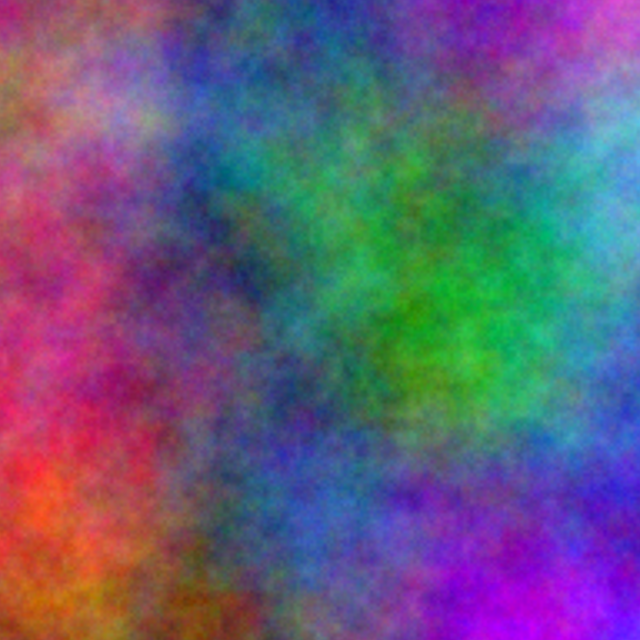
Give the GLSL for this texture, as a WebGL 2 fragment shader.

```glsl
#version 300 es
precision highp float;

uniform vec2 u_resolution;
out vec4 fragColor;

// Three independent random values per lattice cell
vec3 hash3(vec2 cell) {
    vec3 q = fract(cell.xyx * vec3(0.1031, 0.1030, 0.0973));
    q += dot(q, q.yxz + 33.33);
    return fract((q.xxy + q.yzz) * q.zyx);
}

vec3 valueNoise(vec2 p) {
    vec2 cell = floor(p);
    vec2 f = fract(p);
    f = f * f * (3.0 - 2.0 * f);
    vec3 bottom = mix(hash3(cell), hash3(cell + vec2(1, 0)), f.x);
    vec3 top = mix(hash3(cell + vec2(0, 1)), hash3(cell + vec2(1, 1)), f.x);
    return mix(bottom, top, f.y);
}

// Signed cloud detail, separate in each colour channel
vec3 clouds(vec2 uv) {
    vec3 sum = vec3(0.0);
    float amplitude = 0.20;
    float frequency = 6.0;
    for (int octave = 0; octave < 6; octave++) {
        sum += amplitude * (valueNoise(uv * frequency + 17.3 * float(octave)) - 0.5);
        amplitude *= 0.79;
        frequency *= 2.0;
    }
    return sum;
}

float glow(vec2 uv, vec2 center, float radius) {
    vec2 d = (uv - center) / radius;
    return exp(-dot(d, d));
}

// Broad drifts of each primary
float redDrift(vec2 uv) {
    return 0.16 + 0.54 * smoothstep(0.46, 0.04, uv.x)
        + 0.18 * glow(uv, vec2(0.15, 0.28), 0.20)
        + 0.56 * glow(uv, vec2(0.82, 0.00), 0.27)
        + 0.55 * glow(uv, vec2(1.00, 1.00), 0.22)
        + 0.20 * glow(uv, vec2(0.74, 0.92), 0.18);
}

float greenDrift(vec2 uv) {
    return 0.27 + 0.46 * glow(uv, vec2(0.76, 0.48), 0.20)
        + 0.27 * glow(uv, vec2(0.53, 0.75), 0.20)
        + 0.42 * glow(uv, vec2(1.02, 0.72), 0.20)
        + 0.14 * glow(uv, vec2(0.15, 0.80), 0.20)
        + 0.12 * glow(uv, vec2(0.00, 0.05), 0.20)
        - 0.20 * glow(uv, vec2(0.85, 0.00), 0.25)
        - 0.24 * glow(uv, vec2(0.70, 1.00), 0.20)
        - 0.08 * glow(uv, vec2(0.12, 0.40), 0.25);
}

float blueDrift(vec2 uv) {
    return 0.32 + 0.44 * smoothstep(0.60, 1.0, uv.x)
        + 0.26 * glow(uv, vec2(0.55, 1.05), 0.25)
        + 0.24 * glow(uv, vec2(0.20, 0.85), 0.25)
        + 0.28 * glow(uv, vec2(0.48, 0.22), 0.18)
        + 0.30 * glow(uv, vec2(0.75, 0.00), 0.25)
        + 0.20 * glow(uv, vec2(0.00, 0.42), 0.15)
        - 0.24 * glow(uv, vec2(0.12, 0.13), 0.25)
        - 0.20 * glow(uv, vec2(0.72, 0.48), 0.18);
}

void main() {
    vec2 uv = gl_FragCoord.xy / u_resolution;

    // Bend the drifts so that their outlines stay irregular
    vec2 bend = 0.08 * (valueNoise(uv * 5.0 + 41.0).xy - 0.5);
    vec2 p = uv + bend;
    vec3 color = vec3(redDrift(p), greenDrift(p), blueDrift(p));

    color += clouds(uv);
    fragColor = vec4(clamp(color, 0.0, 1.0), 1.0);
}
```
